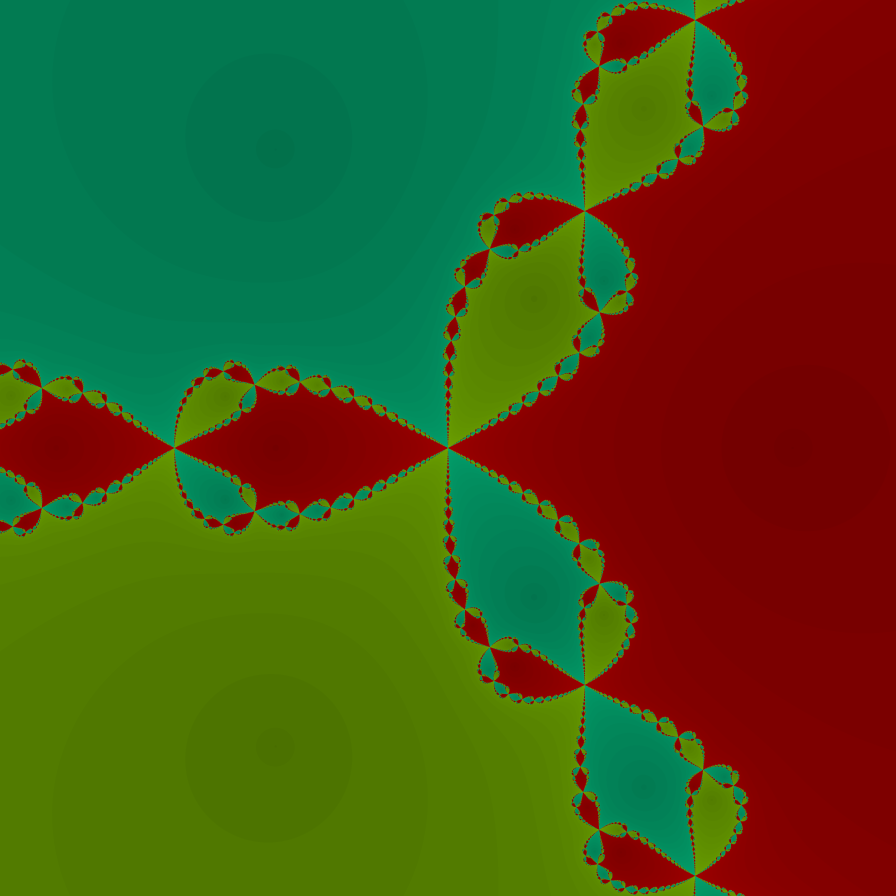
Reproduce this background procedurally as a WebGL 2 fragment shader.

```glsl
#version 300 es
precision highp float;
// Newton fractal of z^3 - 1: each point takes the colour of the cube root
// of one that Newton's method leads it to, and gets brighter the more
// steps that takes. Several samples per pixel smooth the fine borders.

uniform vec2 u_resolution;
out vec4 outColor;

const float VIEW_SIZE = 2.6;   // width of the visible complex plane
const float TOLERANCE = 1e-5;  // distance at which a root counts as reached
const int MAX_STEPS = 48;
const int GRID = 4;            // samples per pixel side

const vec3 RED = vec3(1.0, 0.0, 0.0);
const vec3 TEAL = vec3(0.015, 1.0, 0.67);
const vec3 OLIVE = vec3(0.665, 1.0, 0.0);

const vec2 ROOT_RED = vec2(1.0, 0.0);
const vec2 ROOT_TEAL = vec2(-0.5, 0.8660254);
const vec2 ROOT_OLIVE = vec2(-0.5, -0.8660254);

vec2 complexSquare(vec2 z) {
    return vec2(z.x * z.x - z.y * z.y, 2.0 * z.x * z.y);
}

// One Newton step: z - (z^3 - 1) / (3 z^2) = (2 z + 1 / z^2) / 3
vec2 newtonStep(vec2 z) {
    vec2 square = complexSquare(z);
    vec2 inverse = vec2(square.x, -square.y) / max(dot(square, square), 1e-12);
    return (2.0 * z + inverse) / 3.0;
}

float rootDistance(vec2 z) {
    return min(distance(z, ROOT_RED),
               min(distance(z, ROOT_TEAL), distance(z, ROOT_OLIVE)));
}

// Brightness rises with the step count and levels off near the borders
float stepBrightness(float steps) {
    return 0.41 + 0.30 * (1.0 - exp(-steps / 18.0));
}

vec3 basinColor(vec2 z) {
    if (z.x > 0.0) return RED;
    return z.y > 0.0 ? TEAL : OLIVE;
}

vec3 fractalColor(vec2 z) {
    float steps = 0.0;
    for (int i = 0; i < MAX_STEPS; i++) {
        if (rootDistance(z) < TOLERANCE) break;
        z = newtonStep(z);
        steps += 1.0;
    }
    return basinColor(z) * stepBrightness(steps);
}

void main() {
    float scale = VIEW_SIZE / min(u_resolution.x, u_resolution.y);
    vec3 total = vec3(0.0);

    // Average a regular grid of samples inside the pixel
    for (int y = 0; y < GRID; y++) {
        for (int x = 0; x < GRID; x++) {
            vec2 offset = (vec2(x, y) + 0.5) / float(GRID) - 0.5;
            vec2 point = gl_FragCoord.xy + offset - 0.5 * u_resolution;
            total += fractalColor(point * scale);
        }
    }
    outColor = vec4(total / float(GRID * GRID), 1.0);
}
```
